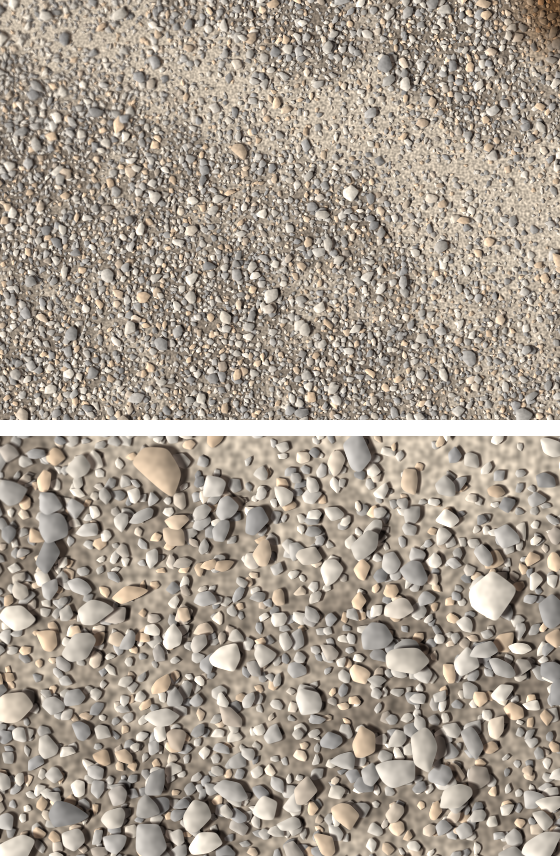
Top, the full canvas; bottom, a detail of the centre.
Write a Shadertoy shader that draws this texture.

```glsl
const vec2 TO_LIGHT = vec2(-0.95, -0.31);
const vec3 SAND = vec3(0.80, 0.745, 0.67);
const vec3 GAP = vec3(0.43, 0.385, 0.34);
const vec3 SHADOW = vec3(0.37, 0.34, 0.33);
const vec3 SLATE = vec3(0.57, 0.56, 0.55);
const vec3 PALE = vec3(0.86, 0.82, 0.76);
const vec3 OCHRE = vec3(0.87, 0.74, 0.60);
const vec3 DAMP_EARTH = vec3(0.62, 0.49, 0.36);

vec3 hash3(vec2 p) {
    vec3 q = fract(p.xyx * vec3(0.1031, 0.1030, 0.0973));
    q += dot(q, q.yxz + 33.33);
    return fract((q.xxy + q.yzz) * q.zyx);
}

float cornerSlope(vec2 cell, vec2 offset) {
    float angle = 6.2832 * hash3(cell).x;
    return dot(vec2(cos(angle), sin(angle)), offset);
}

float gradientNoise(vec2 p) {
    vec2 c = floor(p), f = p - c;
    vec2 u = f * f * f * (f * (f * 6.0 - 15.0) + 10.0);
    vec2 e = vec2(1.0, 0.0);
    float low = mix(cornerSlope(c, f), cornerSlope(c + e, f - e), u.x);
    float high = mix(cornerSlope(c + e.yx, f - e.yx), cornerSlope(c + e.xx, f - e.xx), u.x);
    return mix(low, high, u.y);
}

// Gravel share: a sandy diagonal band and a sandy patch at the right
float gravelDensity(vec2 p) {
    float band = (p.y + 0.35 * p.x - 0.98) / 0.13;
    vec2 patchPos = (p - vec2(1.14, 0.36)) / vec2(0.22, 0.25);
    float d = 0.85 - 0.65 * exp(-band * band) - 0.5 * exp(-dot(patchPos, patchPos));
    d += 0.5 * gradientNoise(p * 5.0 + 7.0) + 0.45 * gradientNoise(p * 13.0);
    return clamp(d, 0.0, 1.0);
}

// Rounded random polygon: x = signed edge distance, y = facet slope to the light
vec2 stoneShape(vec2 p, vec2 seed) {
    float total = 0.0, slope = 0.0;
    for (int i = 0; i < 6; i++) {
        vec3 h = hash3(seed + float(i) * 17.3);
        float angle = (float(i) + 0.75 * h.x) * 1.0472 + seed.x;
        vec2 n = vec2(cos(angle), sin(angle));
        float weight = exp(11.0 * (dot(p, n) - mix(0.65, 1.0, h.y)));
        total += weight;
        slope += weight * dot(n, TO_LIGHT);
    }
    return vec2(log(total) / 11.0, slope / total);
}

vec3 stoneTone(vec3 h) {
    vec3 tone = mix(SLATE, PALE, h.x);
    return mix(tone, OCHRE, 0.75 * smoothstep(0.68, 0.95, h.y)) * mix(0.88, 1.1, h.z);
}

// One scattered layer of stones with their shadows
vec3 addStones(vec3 color, vec2 p, float size, vec2 cover, float blur, float grain) {
    vec2 q = p / size;
    for (int k = 0; k < 9; k++) {
        vec2 cell = floor(q) + vec2(float(k % 3), float(k / 3)) - 1.0;
        vec2 seed = cell + 300.0 + 4000.0 * size;
        vec3 place = hash3(seed);
        vec3 form = hash3(seed + 57.0);
        vec2 center = cell + 0.5 + 0.7 * (place.xy - 0.5);
        float radius = mix(0.34, 0.58, form.x * form.x);
        vec2 local = (q - center) / radius;
        if (dot(local, local) > 4.0) continue;
        if (place.z > mix(cover.x, cover.y, gravelDensity(center * size))) continue;

        float angle = 3.1416 * form.y;
        vec2 axis = vec2(cos(angle), sin(angle));
        vec2 squash = axis * 0.65 * form.z;
        vec2 shadePos = local + TO_LIGHT * mix(0.25, 0.5, form.y);
        float soft = blur / (size * radius);

        float shadeEdge = stoneShape(shadePos + squash * dot(shadePos, axis), seed).x;
        float shade = 1.0 - smoothstep(-soft - 0.06, soft + 0.06, shadeEdge);
        color *= mix(vec3(1.0), SHADOW, shade);

        vec2 stone = stoneShape(local + squash * dot(local, axis), seed);
        float bevel = smoothstep(-0.65, -0.05, stone.x);
        float light = 1.04 + stone.y * mix(0.08, 0.36, bevel) + 0.22 * grain;
        vec3 face = stoneTone(hash3(seed + 131.0)) * light;
        color = mix(color, face, 1.0 - smoothstep(-soft, soft, stone.x));
    }
    return color;
}

void mainImage(out vec4 fragColor, in vec2 fragCoord) {
    vec2 p = fragCoord / iResolution.y;
    float defocus = 1.0 - smoothstep(0.0, 0.75, length(p - vec2(0.0, 1.0)));
    float blur = 0.8 / iResolution.y + 0.003 * defocus;

    // Lit sand grain
    vec2 lightStep = TO_LIGHT * 0.003;
    float fine = gradientNoise(p * 170.0);
    float relief = gradientNoise(p * 110.0) - gradientNoise((p + lightStep) * 110.0);
    float lumps = gradientNoise(p * 45.0);
    float grain = (0.45 * fine + 0.3 * relief) * mix(1.0, 0.55, defocus);
    float density = gravelDensity(p);
    vec3 color = mix(SAND, GAP, 0.75 * smoothstep(0.35, 1.0, density));
    color *= 1.0 + 0.8 * grain + 0.16 * lumps;

    // Stones from grit to pebbles; cover is given for sand and for gravel
    float size = 0.0115;
    for (int i = 0; i < 5; i++) {
        float t = float(i) / 4.0;
        vec2 cover = mix(vec2(0.26, 0.85), vec2(0.03, 0.22), t);
        color = addStones(color, p, size, cover, blur, grain);
        size *= 1.36;
    }

    // Damp brown corner
    float damp = 1.0 - smoothstep(0.02, 0.22, length(p - vec2(1.36, 1.0)));
    color *= mix(vec3(1.0), DAMP_EARTH, damp);
    fragColor = vec4(clamp(color, 0.0, 1.0), 1.0);
}
```
